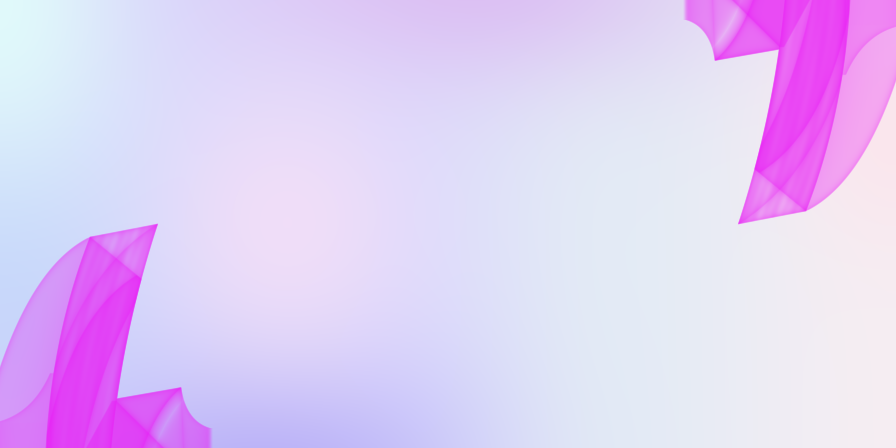
Give the GLSL for this background, as a Shadertoy shader.

```glsl
// Two translucent magenta ribbons in opposite corners over a soft pastel gradient.
#define RIBBON_COLOR vec3(0.91, 0.10, 0.96)
#define VEIL_DENSITY 0.34
#define BODY_DENSITY 0.95
#define FACET_DENSITY 0.50
#define BAND_DENSITY 0.50
#define FIN_DENSITY 0.55
#define RIM_WIDTH 0.006
#define SHEEN 0.07

// Signed distance to a quadratic curve, monotone in y; positive on its right.
float curve(vec2 p, vec2 a, vec2 b, vec2 c) {
    vec2 m = b - a, n = a - 2.0 * b + c;
    float h = a.y - p.y;
    float root = sqrt(max(m.y * m.y - n.y * h, 0.0));
    float t = clamp(-h / (m.y + sign(m.y) * root), 0.0, 1.0);
    vec2 tangent = m + n * t;
    float x = a.x + t * (2.0 * m.x + n.x * t);
    return (p.x - x) * abs(tangent.y) / length(tangent);
}

float segment(vec2 p, vec2 a, vec2 b) {
    return curve(p, a, 0.5 * (a + b), b);
}

float fill(float d) {
    float pixel = 1.0 / iResolution.y;
    return smoothstep(-pixel, pixel, d);
}

float rim(float d) {
    return exp(-abs(d) / RIM_WIDTH);
}

// Height of p above the line from a to b.
float above(vec2 p, vec2 a, vec2 b) {
    vec2 along = normalize(b - a);
    return dot(p - a, vec2(-along.y, along.x));
}

// Optical density of the ribbon in the lower left corner.
float ribbon(vec2 p) {
    vec2 shoulder = vec2(0.201, 0.471), tip = vec2(0.352, 0.5);
    vec2 elbow = vec2(0.328, 0.367), finTip = vec2(0.404, 0.135);
    vec2 finRoot = vec2(0.255, 0.109);

    float outer = curve(p, vec2(-0.03, 0.08), vec2(0.055, 0.40), shoulder);
    float left = curve(p, shoulder, vec2(0.115, 0.25), vec2(0.102, -0.01));
    float right = -curve(p, tip, vec2(0.270, 0.25), vec2(0.247, -0.01));
    float top = -above(p, shoulder, tip);

    // Pale outer veil and the second veil below it
    float veil = fill(outer) * fill(-left) * fill(top);
    float density = veil * (VEIL_DENSITY + 0.35 * rim(outer) + 0.15 * exp(left / 0.05));
    float lower = curve(p, vec2(-0.02, 0.055), vec2(0.07, 0.07), vec2(0.112, 0.167));
    density += fill(lower) * fill(-left) * fill(0.167 - p.y) * (0.2 + 0.3 * rim(lower));

    // Main body, lighter above its fold
    float body = fill(left) * fill(right) * fill(top);
    float fold = segment(p, shoulder, elbow);
    float below = fill(-fold);
    float across = left / max(left + right, 0.001);
    float sheen = SHEEN * (sin(across * 19.0 + p.y * 9.0) + 0.6 * sin(across * 43.0 - p.y * 14.0));
    float shade = mix(FACET_DENSITY, BODY_DENSITY, below) + sheen;
    shade += 0.6 * rim(left) + 0.9 * rim(right) + 0.5 * rim(top) + 0.3 * rim(fold);

    // Dark twisted band and the crease running down from the tip
    float bandLeft = curve(p, vec2(0.335, 0.40), vec2(0.17, 0.33), vec2(0.105, 0.03));
    float bandRight = curve(p, elbow, vec2(0.23, 0.22), vec2(0.185, -0.01));
    float crease = curve(p, tip, vec2(0.19, 0.40), vec2(0.112, 0.15));
    shade += below * fill(bandLeft) * fill(-bandRight) * BAND_DENSITY;
    shade += below * (0.35 * rim(bandLeft) + 0.3 * rim(bandRight));
    shade += 0.25 * fill(crease) * exp(-abs(crease) / 0.03) + 0.25 * rim(crease);
    float hem = segment(p, vec2(0.25, 0.105), vec2(0.187, -0.01));
    shade += 0.55 * fill(hem) * fill(0.105 - p.y);
    density += body * shade;

    // Small fin with ridges
    float finRight = -curve(p, finTip, vec2(0.415, 0.06), vec2(0.469, 0.044));
    float finTop = -above(p, finRoot, finTip);
    float fin = fill(-right) * fill(finRight) * fill(finTop);
    float ridge = curve(p, finTip, vec2(0.35, 0.09), vec2(0.315, -0.01));
    float fan = segment(p, finTip, vec2(0.41, -0.01));
    float cross = segment(p, finRoot, vec2(0.375, -0.01));
    float finShade = FIN_DENSITY + 0.35 * fill(-ridge) + 0.5 * fill(-cross);
    finShade += 0.6 * rim(ridge) + 0.25 * rim(fan) + 0.5 * rim(cross);
    finShade += 0.5 * rim(finTop) + 0.3 * rim(finRight);
    finShade -= 0.3 * exp(-abs(ridge - 0.025) / 0.012);
    return density + fin * finShade;
}

// Blend an elliptical glow into a colour.
vec3 glow(vec3 base, vec2 p, vec2 center, vec2 radius, vec3 tint, float strength) {
    vec2 d = (p - center) / radius;
    return mix(base, tint, strength * exp(-dot(d, d)));
}

vec3 backdrop(vec2 p) {
    vec3 col = mix(vec3(0.85, 0.85, 0.99), vec3(0.89, 0.92, 0.96), smoothstep(0.8, 1.4, p.x));
    col = mix(col, vec3(0.96, 0.93, 0.95), smoothstep(1.35, 2.0, p.x));
    col = glow(col, p, vec2(0.0, 0.40), vec2(0.38, 0.42), vec3(0.76, 0.83, 0.98), 0.85);
    col = glow(col, p, vec2(0.0, 1.0), vec2(0.30, 0.42), vec3(0.88, 0.99, 0.98), 0.95);
    col = glow(col, p, vec2(0.60, -0.06), vec2(0.42, 0.28), vec3(0.70, 0.67, 0.97), 0.95);
    col = glow(col, p, vec2(1.05, 1.05), vec2(0.55, 0.24), vec3(0.86, 0.74, 0.95), 0.95);
    col = glow(col, p, vec2(0.64, 0.50), vec2(0.30, 0.34), vec3(0.95, 0.87, 0.97), 0.90);
    return glow(col, p, vec2(2.0, 0.70), vec2(0.22, 0.25), vec3(0.99, 0.89, 0.92), 0.7);
}

void mainImage(out vec4 fragColor, in vec2 fragCoord) {
    vec2 canvas = vec2(2.0, 1.0);
    vec2 p = fragCoord / iResolution.xy * canvas;
    float density = ribbon(p) + ribbon(canvas - p);
    fragColor = vec4(mix(RIBBON_COLOR, backdrop(p), exp(-density)), 1.0);
}
```
